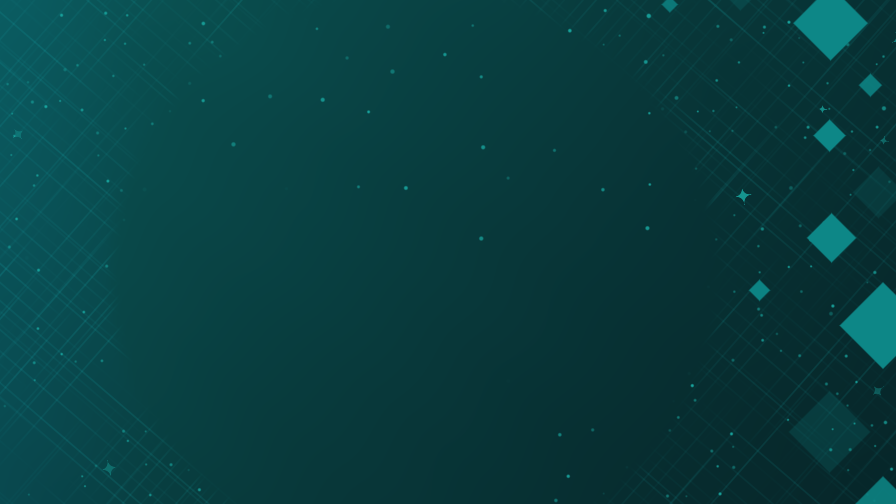
Reproduce this background procedurally as a Shadertoy shader.

```glsl
// Dark teal gradient with a calm oval centre, a faint diagonal lattice, sparkles and diamonds.

vec2 hash2(vec2 p) {
    p = fract(p * vec2(0.1031, 0.1137));
    p += dot(p, p.yx + 33.33);
    return fract(vec2(p.x + p.y, p.x * 2.0 + p.y) * p.yx * 17.0);
}

float gradientNoise(vec2 p) {
    vec2 i = floor(p), f = fract(p), u = f * f * (3.0 - 2.0 * f), e = vec2(0, 1);
    float a = dot(hash2(i) - 0.5, f);
    float b = dot(hash2(i + e.yx) - 0.5, f - e.yx);
    float c = dot(hash2(i + e.xy) - 0.5, f - e.xy);
    float d = dot(hash2(i + e.yy) - 0.5, f - e.yy);
    return 2.0 * mix(mix(a, b, u.x), mix(c, d, u.x), u.y);
}

mat2 rotation(float a) {
    return mat2(cos(a), sin(a), -sin(a), cos(a));
}

// 0 inside the calm oval, 1 outside it
float outsideOval(vec2 p, float softness) {
    float r = length((p - vec2(0.824, 0.456)) / vec2(0.604, 0.575));
    return smoothstep(1.0 - softness, 1.0 + softness, r);
}

// Parallel thin lines, jittered sideways and fading along their length
float brokenLines(vec2 p, float spacing, float px) {
    float id = floor(p.x / spacing);
    vec2 h = hash2(vec2(id + 60.0, 9.0));
    float d = abs(p.x - (id + 0.2 + 0.6 * h.x) * spacing);
    float fade = smoothstep(-0.25, 0.45, gradientNoise(vec2(p.y * 3.5 + h.y * 40.0, id * 3.7)));
    return fade * (0.4 + 0.6 * h.y) * (1.0 - smoothstep(0.0004, 0.0004 + 1.3 * px, d));
}

// Round dots in small cells, four-pointed stars in large ones
float sparkles(vec2 p, float cell, float chance, float size, bool pointed, float px) {
    vec2 id = floor(p / cell);
    vec2 h = hash2(id + cell * 900.0), k = hash2(id + 71.0);
    vec2 centre = (id + 0.2 + 0.6 * k) * cell;
    vec2 q = abs(rotation(h.y * 1.5) * (p - centre));
    float radius = size * (0.5 + 0.5 * h.y);
    float d = length(q) - radius;
    if (pointed) d = (pow(sqrt(q.x) + sqrt(q.y), 2.0) - 1.5 * radius) * 0.6;
    float shown = step(h.x, chance) * outsideOval(centre, 0.06);
    return shown * (0.35 + 0.65 * k.x) * (1.0 - smoothstep(-px, px, d));
}

void mainImage(out vec4 fragColor, in vec2 fragCoord) {
    float px = 1.0 / iResolution.y;
    vec2 p = fragCoord * px;
    vec2 uv = fragCoord / iResolution.xy;

    // Diagonal backdrop, bluer toward the left edge
    float t = 0.7 * uv.x + 0.3 * (1.0 - uv.y);
    vec3 color = mix(vec3(0.04, 0.345, 0.345), vec3(0.025, 0.148, 0.16), t * (1.4 - 0.4 * t));
    float outer = outsideOval(p, 0.035);
    color += outer * vec3(0.0, 0.015, 0.035) * smoothstep(0.4, 0.0, p.x);
    color *= 1.0 + 0.03 * gradientNoise(rotation(0.7) * p * vec2(2.0, 6.0));

    // Lattice at two scales, crossing in both diagonal directions
    float lattice = 0.0;
    for (int i = 0; i < 4; i++) {
        float angle = i % 2 == 0 ? 0.72 : -0.86;
        lattice += brokenLines(rotation(angle) * p, i < 2 ? 0.034 : 0.057, px);
    }
    color += outer * min(lattice, 1.2) * vec3(0.01, 0.085, 0.085);

    // Scattered sparkles
    float glints = 0.0;
    for (int i = 0; i < 3; i++) {
        float f = float(i);
        glints += sparkles(p + 0.37 * f, 0.045 + 0.035 * f, 0.3, 0.003 + 0.0013 * f, false, px) * step(f, 1.5);
    }
    glints += sparkles(p, 0.17, 0.3, 0.013, true, px);
    color = mix(color, vec3(0.1, 0.69, 0.66), min(glints, 1.0) * 0.9);

    // Diamonds: centre, half width, opacity
    vec4 diamonds[11] = vec4[11](
        vec4(1.648, 0.954, 0.074, 1.0), vec4(1.727, 0.831, 0.023, 0.85),
        vec4(1.646, 0.731, 0.032, 1.0), vec4(1.743, 0.618, 0.051, 0.15),
        vec4(1.650, 0.528, 0.049, 1.0), vec4(1.752, 0.354, 0.086, 1.0),
        vec4(1.646, 0.143, 0.081, 0.2), vec4(1.507, 0.424, 0.021, 0.95),
        vec4(1.752, 0.0, 0.055, 0.85), vec4(1.329, 0.991, 0.016, 0.8),
        vec4(1.469, 1.0, 0.021, 0.2));
    for (int i = 0; i < 11; i++) {
        vec4 s = diamonds[i];
        vec2 q = abs(p - s.xy);
        float d = (q.x + q.y - s.z) * 0.7071;
        color = mix(color, vec3(0.05, 0.53, 0.53), s.w * (1.0 - smoothstep(-px, px, d)));
    }

    fragColor = vec4(color, 1.0);
}
```
